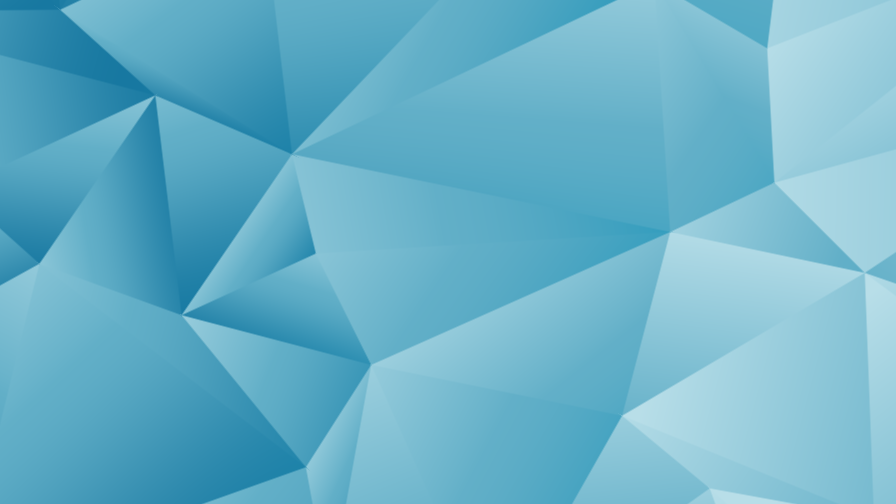
A Shadertoy shader for this background:

```glsl
// Low-poly backdrop of blue facets that pale towards the lower right.
// A jittered, tilted cell lattice is split into triangles; each triangle
// carries its own linear light-to-dark ramp, blended softly at the edges.

#define CELL_SIZE vec2(0.45, 0.35)   // lattice spacing, in canvas heights
#define GRID_TILT 0.22               // lattice rotation, radians
#define JITTER 0.90                  // vertex scatter, below 1 avoids folds
#define SEED vec2(17.0, 43.0)
#define SHADE_ANGLE -0.93            // mean direction from light to dark
#define SHADE_SPREAD 2.3             // variation of that direction
#define EDGE_SOFTNESS 0.0035         // in canvas heights
#define DEEP_BLUE vec3(0.09, 0.47, 0.63)
#define DEEP_CYAN vec3(0.13, 0.59, 0.73)
#define MID_BLUE vec3(0.39, 0.69, 0.785)
#define PALE_BLUE vec3(0.72, 0.87, 0.91)

vec2 hash22(vec2 p) {
    vec3 q = fract(vec3(p.xyx) * vec3(0.1031, 0.1030, 0.0973));
    q += dot(q, q.yzx + 33.33);
    return fract((q.xx + q.yz) * q.zy);
}

float cross2(vec2 a, vec2 b) {
    return a.x * b.y - a.y * b.x;
}

mat2 latticeMatrix() {
    float c = cos(GRID_TILT), s = sin(GRID_TILT);
    return mat2(c, s, -s, c) * mat2(CELL_SIZE.x, 0.0, 0.0, CELL_SIZE.y);
}

// Scattered lattice vertex in canvas space
vec2 vertexAt(vec2 id) {
    return latticeMatrix() * (id + JITTER * (hash22(id + SEED) - 0.5));
}

// Signed distance to a directed edge, positive on its left
float edgeDistance(vec2 p, vec2 a, vec2 b) {
    vec2 e = b - a;
    return cross2(e, p - a) / max(length(e), 1e-4);
}

// Maps tone 0..1 from deep to pale; shadows turn from blue to cyan rightwards
vec3 palette(float tone, float across) {
    vec3 deep = mix(DEEP_BLUE, DEEP_CYAN, smoothstep(0.1, 0.8, across));
    vec3 lower = mix(deep, MID_BLUE, smoothstep(-0.05, 0.55, tone));
    return mix(lower, PALE_BLUE, clamp(tone * 2.0 - 1.0, 0.0, 1.0));
}

// Facet colour in rgb and edge coverage in alpha, premultiplied
vec4 facet(vec2 p, vec2 a, vec2 b, vec2 c, vec2 key, float aspect) {
    float inside = min(edgeDistance(p, a, b),
                   min(edgeDistance(p, b, c), edgeDistance(p, c, a)));
    float cover = clamp(inside / EDGE_SOFTNESS + 0.5, 0.0, 1.0);

    // Ramp spanning the triangle along its shading direction
    vec2 rnd = hash22(key);
    float angle = SHADE_ANGLE + SHADE_SPREAD * (rnd.x - 0.5);
    vec2 dir = vec2(cos(angle), sin(angle));
    vec3 ends = vec3(dot(a, dir), dot(b, dir), dot(c, dir));
    float first = min(ends.x, min(ends.y, ends.z));
    float last = max(ends.x, max(ends.y, ends.z));
    float ramp = (dot(p, dir) - first) / max(last - first, 1e-3);

    // Overall light, taken at the middle of the facet
    vec2 mid = clamp((a + b + c) / vec2(3.0 * aspect, 3.0), 0.0, 1.0);
    float base = 0.38 + 0.42 * mid.x * mid.x + 0.16 * (0.5 - mid.y);
    float contrast = mix(0.70, 0.38, mid.x);
    float tone = base + contrast * (0.5 - ramp) + 0.18 * (rnd.y - 0.5);
    return vec4(palette(tone, p.x / aspect), 1.0) * cover;
}

void mainImage(out vec4 fragColor, in vec2 fragCoord) {
    vec2 p = fragCoord / iResolution.y;
    float aspect = iResolution.x / iResolution.y;
    vec2 home = floor(inverse(latticeMatrix()) * p);
    vec4 sum = vec4(0.0);

    // Nearby quads, each cut along a diagonal that stays inside it
    for (int j = -1; j <= 1; j++) {
        for (int i = -1; i <= 1; i++) {
            vec2 id = home + vec2(i, j);
            vec2 a = vertexAt(id);
            vec2 b = vertexAt(id + vec2(1.0, 0.0));
            vec2 c = vertexAt(id + vec2(1.0, 1.0));
            vec2 d = vertexAt(id + vec2(0.0, 1.0));

            bool validAC = cross2(c - a, b - a) < 0.0 && cross2(c - a, d - a) > 0.0;
            bool validBD = cross2(d - b, c - b) < 0.0 && cross2(d - b, a - b) > 0.0;
            bool useAC = validAC && (!validBD || hash22(id + 71.0).x < 0.5);

            vec2 key = id * 2.0 + SEED * 3.0;
            sum += facet(p, a, b, useAC ? c : d, key, aspect);
            sum += facet(p, useAC ? a : b, c, d, key + vec2(1.0, 0.0), aspect);
        }
    }
    fragColor = vec4(sum.rgb / max(sum.a, 1e-4), 1.0);
}
```
